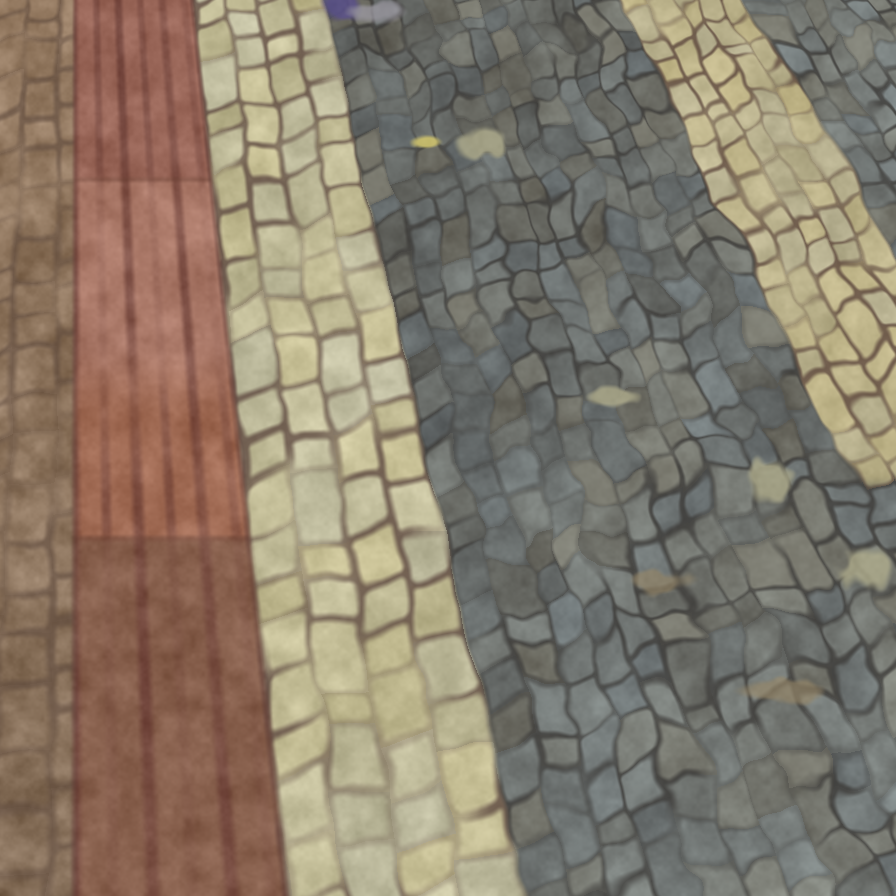
Give the GLSL for this texture, as a three.js fragment shader.

```glsl
// Paved ground seen at a slant: brown setts, ribbed red tiles, and cream bands
// crossing dark blue-grey cobbles. Strips fan out from one vanishing point;
// stones are jittered bricks laid in columns, tinted by hash and value noise.
#define VANISH_X 0.083
#define SPREAD 0.8
#define RED_WIDTH 0.132
#define STONE 0.0368
#define COBBLE_DENSITY 1.3333
#define WARP 0.22
#define RIB 0.049
#define CREAM vec3(0.755, 0.735, 0.595)
#define SLATE_DARK vec3(0.345, 0.35, 0.335)
#define SLATE_LIGHT vec3(0.54, 0.565, 0.55)
#define BROWN vec3(0.575, 0.475, 0.38)

varying vec2 vUv;

float hash(vec2 p) {
  vec3 q = fract(vec3(p.xyx) * 0.1031);
  q += dot(q, q.yzx + 33.33);
  return fract((q.x + q.y) * q.z);
}

float noise(vec2 p) {
  vec2 i = floor(p), f = fract(p);
  f = f * f * (3.0 - 2.0 * f);
  return mix(mix(hash(i), hash(i + vec2(1, 0)), f.x),
             mix(hash(i + vec2(0, 1)), hash(i + vec2(1, 1)), f.x), f.y);
}

float fbm(vec2 p) {
  float sum = 0.0, amp = 0.5;
  for (int i = 0; i < 4; i++) {
    sum += amp * noise(p);
    p = p * 2.03 + 17.1;
    amp *= 0.5;
  }
  return sum;
}

float jointShift(float col, float row) {
  return 0.5 * (hash(vec2(col + 40.0, row + 9.0)) - 0.5);
}

// Returns the stone's column and row, and the rounded distance to its joint.
vec3 stones(vec2 p) {
  float col = floor(p.x), fx = p.x - col;
  float lean = (hash(vec2(col + 70.0, 3.0)) - 0.3) * 0.5;
  float y = p.y + hash(vec2(col + 50.0, 5.0)) * 7.0 + lean * fx;
  float row = floor(y), fy = y - row;
  if (fy < jointShift(col, row)) { row -= 1.0; fy += 1.0; }
  else if (fy > 1.0 + jointShift(col, row + 1.0)) { row += 1.0; fy -= 1.0; }
  float dy = min(fy - jointShift(col, row), 1.0 + jointShift(col, row + 1.0) - fy);
  vec2 inset = vec2(min(fx, 1.0 - fx), dy);
  return vec3(col, row, 0.18 - length(max(0.18 - inset, 0.0)));
}

float band(float x, float lo, float hi, float soft) {
  return smoothstep(lo - soft, lo + soft, x) * (1.0 - smoothstep(hi - soft, hi + soft, x));
}

float spot(vec2 uv, vec2 center, vec2 radius) {
  float ragged = (noise(uv * 70.0) - 0.5) * 0.7;
  return 1.0 - smoothstep(0.65, 1.2, length((uv - center) / radius) + ragged);
}

vec3 redTiles(float u, float t, vec2 uv) {
  vec3 col = mix(vec3(0.60, 0.40, 0.345), vec3(0.67, 0.475, 0.41), smoothstep(0.195, 0.205, t));
  col = mix(col, vec3(0.63, 0.42, 0.33), smoothstep(0.38, 0.47, t));
  col = mix(col, vec3(0.53, 0.375, 0.30), smoothstep(0.595, 0.607, t));
  float major = abs(fract(u / RIB + 0.5) - 0.5) * RIB;
  float minor = abs(fract(u / RIB) - 0.5) * RIB;
  float groove = 1.0 - smoothstep(0.001, 0.007, major);
  float fine = (1.0 - smoothstep(0.001, 0.006, minor)) * (1.0 - 0.7 * band(t, 0.20, 0.43, 0.02));
  fine *= 1.0 - 0.65 * smoothstep(0.59, 0.61, t);
  float wear = 0.4 + 0.8 * noise(uv * vec2(25.0, 9.0));
  col = mix(col, vec3(0.43, 0.255, 0.225), clamp((groove * 0.7 + fine * 0.5) * wear, 0.0, 0.8));
  float seam = band(t, 0.198, 0.203, 0.003) + band(t, 0.598, 0.604, 0.003);
  return mix(col, vec3(0.43, 0.27, 0.22), seam * 0.4);
}

void main() {
  // Fan the canvas into strip coordinates
  float t = 1.0 - vUv.y;
  float scale = 1.0 + SPREAD * t;
  float u = (vUv.x - VANISH_X) / scale;
  float v = log(scale) / SPREAD;
  vec2 p = vec2(u - RED_WIDTH, v + 0.2 * u) / STONE;
  vec2 bend = vec2(noise(p * 0.9 + 31.0), noise(p * 0.9 + 77.0)) - 0.5;
  bend += 0.35 * (vec2(noise(p * 2.7 + 11.0), noise(p * 2.7 + 57.0)) - 0.5);
  float wild = smoothstep(4.2, 5.5, p.x) * (1.0 - 0.5 * band(p.x, 13.0, 17.0, 0.5));
  p += bend * WARP * mix(1.0, 2.6, wild);
  // Cobbles past the first cream band are laid finer
  float cobbled = step(4.0, p.x);
  p = mix(p, vec2(4.0 + (p.x - 4.0) * COBBLE_DENSITY, p.y * COBBLE_DENSITY), cobbled);
  vec3 s = stones(p);
  float tint = hash(s.xy + 120.0), hue = hash(s.yx + 210.0);
  float grain = fbm(vUv * 42.0) - 0.47;
  float patches = fbm(vUv * 9.0 + 4.0) - 0.47;

  // Joints open and close along their length
  float open = 0.07 * noise(p * 0.8 + 5.0) - 0.02;
  float face = smoothstep(open - 0.02, open + 0.13, s.z);
  float depth = 0.3 + 0.7 * smoothstep(0.2, 0.75, noise(p * 0.75 + 43.0));
  float gap = (1.0 - face) * depth;

  // Dark cobbles, paler and bluer toward the near side
  float light = 0.15 + 0.42 * tint + 0.28 * t + 0.8 * grain + 0.5 * patches;
  light += 0.22 * smoothstep(18.0, 22.0, p.x) - 0.16 * (1.0 - smoothstep(4.0, 9.0, p.x));
  vec3 slate = mix(SLATE_DARK, SLATE_LIGHT, clamp(light, -0.1, 1.15));
  slate += (hue - 0.5) * vec3(-0.03, 0.0, 0.045);
  slate = mix(slate, vec3(0.57, 0.54, 0.45), step(0.95, hue) * 0.5);
  vec3 color = mix(slate, vec3(0.25, 0.245, 0.235), gap * 0.85);

  // Cream bands; the far right one breaks off stone by stone
  vec3 cream = CREAM + (tint - 0.5) * 0.08 + (hue - 0.5) * vec3(0.02, 0.0, -0.06) + grain * 0.18;
  cream = mix(cream, vec3(0.41, 0.335, 0.29), gap * 0.88);
  float rightBand = band(p.x, 16.0, 21.0, 0.09) * (1.0 - smoothstep(0.50, 0.53, t + (tint - 0.5) * 0.06));
  color = mix(color, cream * vec3(0.98, 0.96, 0.93), rightBand);
  color = mix(color, cream, band(p.x, -2.0, 4.0, 0.08));

  // Stray pale stones, leaves and stains
  float pale = spot(vUv, vec2(0.538, 0.84), vec2(0.025, 0.018)) + spot(vUv, vec2(0.684, 0.557), vec2(0.023, 0.011))
    + spot(vUv, vec2(0.86, 0.464), vec2(0.021, 0.027)) + spot(vUv, vec2(0.966, 0.365), vec2(0.027, 0.024));
  color = mix(color, vec3(0.67, 0.66, 0.54), min(pale, 1.0) * 0.85);
  float stain = spot(vUv, vec2(0.88, 0.229), vec2(0.045, 0.013)) + spot(vUv, vec2(0.735, 0.35), vec2(0.035, 0.013));
  color = mix(color, vec3(0.59, 0.53, 0.41), min(stain, 1.0) * 0.65);
  color = mix(color, vec3(0.76, 0.72, 0.42), spot(vUv, vec2(0.475, 0.841), vec2(0.016, 0.008)));
  color = mix(color, vec3(0.35, 0.31, 0.55), spot(vUv, vec2(0.38, 0.995), vec2(0.022, 0.018)) * 0.8);
  color = mix(color, vec3(0.60, 0.59, 0.62), spot(vUv, vec2(0.424, 0.987), vec2(0.03, 0.011)) * 0.8);

  // Red tiles and the worn brown setts on the left
  vec3 red = redTiles(u, t, vUv) + grain * 0.18;
  color = mix(color, red, 1.0 - smoothstep(RED_WIDTH - 0.002, RED_WIDTH + 0.002, u));
  vec3 brown = BROWN * (1.03 - 0.14 * t) + (tint - 0.5) * 0.05 + grain * 0.26;
  brown = mix(brown, vec3(0.37, 0.29, 0.24), gap * 0.6);
  color = mix(color, brown, 1.0 - smoothstep(-0.003, 0.002, u));
  float curb = band(u, RED_WIDTH - 0.003, RED_WIDTH + 0.002, 0.002) + 0.6 * band(u, -0.002, 0.002, 0.002);
  color = mix(color, vec3(0.36, 0.24, 0.22), curb * (0.2 + 0.5 * noise(vUv * 30.0)));

  color += (noise(vUv * 190.0) - 0.5) * 0.025;
  gl_FragColor = vec4(clamp(color, 0.0, 1.0), 1.0);
}
```
